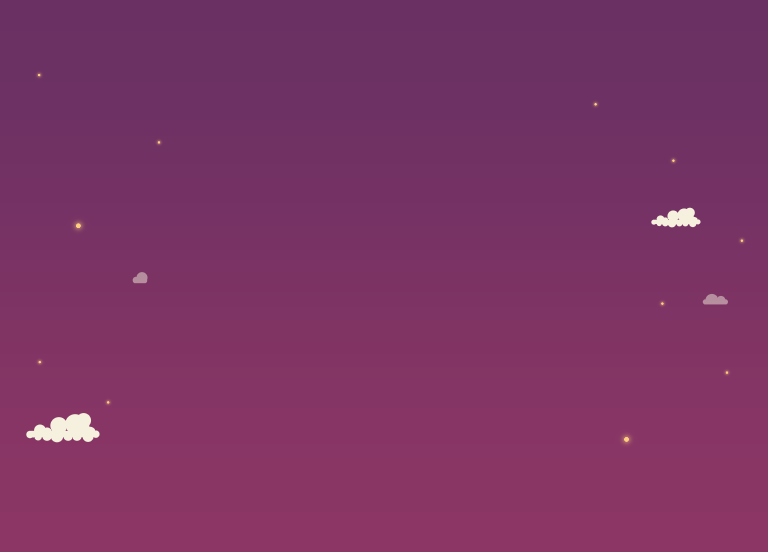
A Shadertoy shader for this background:

```glsl
// Dusk sky: a vertical plum-to-rose gradient with scattered glowing stars,
// two cream clouds built from unions of circles, and two faint flat-based puffs.
// Positions are in units of the canvas height, measured from the lower left.

const vec3 CREAM = vec3(0.96, 0.945, 0.87);
const vec3 GOLD = vec3(1.0, 0.81, 0.50);

// Star positions (xy) and core radii (z)
const vec3 STARS[11] = vec3[11](
    vec3(0.071, 0.864, 0.0024), vec3(0.288, 0.742, 0.0024),
    vec3(0.142, 0.591, 0.0046), vec3(0.072, 0.344, 0.0024),
    vec3(0.196, 0.271, 0.0024), vec3(1.079, 0.811, 0.0024),
    vec3(1.220, 0.709, 0.0024), vec3(1.344, 0.564, 0.0024),
    vec3(1.200, 0.450, 0.0024), vec3(1.317, 0.325, 0.0024),
    vec3(1.135, 0.204, 0.0046));

// Cloud lobes: centre (xy) and radius (z), for a cloud of half width 1
const vec3 LOBES[15] = vec3[15](
    vec3(-0.89, -0.01, 0.10), vec3(-0.62, 0.10, 0.16), vec3(-0.43, 0.04, 0.14),
    vec3(-0.11, 0.23, 0.23), vec3(0.33, 0.27, 0.27), vec3(0.56, 0.37, 0.20),
    vec3(0.50, 0.18, 0.22), vec3(0.73, 0.04, 0.16), vec3(0.89, 0.00, 0.10),
    vec3(-0.67, -0.07, 0.10), vec3(-0.43, -0.05, 0.13), vec3(-0.16, -0.05, 0.17),
    vec3(0.14, -0.05, 0.13), vec3(0.38, -0.05, 0.13), vec3(0.68, -0.06, 0.15));

float circle(vec2 p, vec2 centre, float radius) {
    return length(p - centre) - radius;
}

// Horizontal capsule centred on the origin
float capsule(vec2 p, float halfLength, float radius) {
    return length(vec2(max(abs(p.x) - halfLength, 0.0), p.y)) - radius;
}

float cloud(vec2 p, float size) {
    p /= size;
    float d = capsule(p, 0.85, 0.09);
    for (int i = 0; i < 15; i++) d = min(d, circle(p, LOBES[i].xy, LOBES[i].z));
    return d * size;
}

// Two domes over a rounded base, cut flat at y = 0
float puff(vec2 p, vec3 domeA, vec3 domeB, float halfLength) {
    float d = capsule(p - vec2(0.0, 0.0046), halfLength, 0.0048);
    d = min(d, circle(p, domeA.xy, domeA.z));
    d = min(d, circle(p, domeB.xy, domeB.z));
    return max(d, -p.y);
}

float coverage(float d) {
    return clamp(0.5 - d * iResolution.y, 0.0, 1.0);
}

void mainImage(out vec4 fragColor, in vec2 fragCoord) {
    vec2 p = fragCoord / iResolution.y;

    // Sky
    vec3 color = mix(vec3(0.545, 0.212, 0.396), vec3(0.418, 0.190, 0.388),
                     smoothstep(0.0, 1.0, p.y));

    // Stars with a soft halo
    for (int i = 0; i < 11; i++) {
        float radius = STARS[i].z;
        float d = length(p - STARS[i].xy);
        float halo = 0.45 * exp(-pow(d / (radius * 1.7), 2.0));
        color = mix(color, GOLD, max(halo, coverage(d - radius)));
    }

    // Faint puffs
    float left = puff(p - vec2(0.2536, 0.487), vec3(0.0036, 0.0100, 0.0100),
                      vec3(-0.0072, 0.0056, 0.0060), 0.0082);
    float right = puff(p - vec2(1.296, 0.4485), vec3(-0.0063, 0.0072, 0.0118),
                       vec3(0.0100, 0.0072, 0.0082), 0.0180);
    color = mix(color, CREAM, 0.48 * coverage(min(left, right)));

    // Bright clouds
    float clouds = min(cloud(p - vec2(0.114, 0.2135), 0.067),
                       cloud(p - vec2(1.2245, 0.598), 0.045));
    color = mix(color, CREAM, coverage(clouds));

    fragColor = vec4(color, 1.0);
}
```
